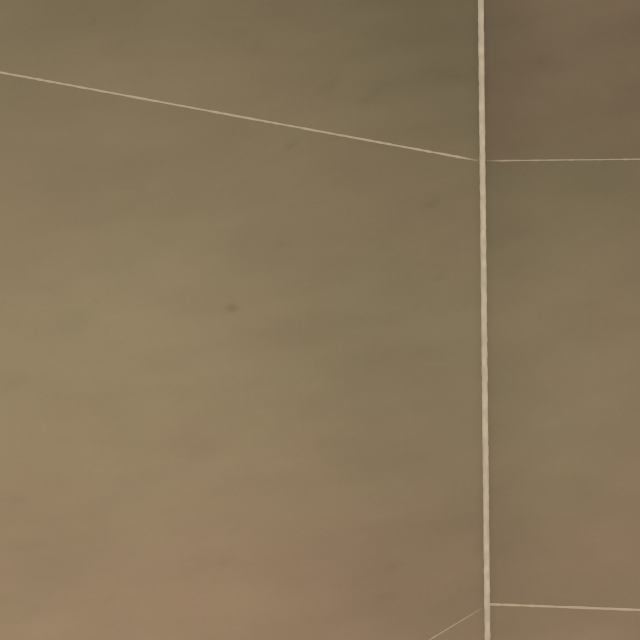
Give the GLSL for this texture, as a WebGL 1 fragment shader.

```glsl
precision highp float;
// Large brown stone wall tiles meeting at a corner, with thin pale grout joints.
uniform vec2 u_resolution;

float hash(vec2 p) {
  return fract(sin(dot(p, vec2(127.1, 311.7))) * 43758.5453);
}

float noise(vec2 p) {
  vec2 i = floor(p), f = fract(p);
  f = f * f * (3.0 - 2.0 * f);
  return mix(mix(hash(i), hash(i + vec2(1.0, 0.0)), f.x),
             mix(hash(i + vec2(0.0, 1.0)), hash(i + vec2(1.0, 1.0)), f.x), f.y);
}

float fbm(vec2 p) {
  float sum = 0.0, amp = 0.5;
  for (int i = 0; i < 5; i++) {
    sum += amp * noise(p);
    p = mat2(1.6, 1.2, -1.2, 1.6) * p + 7.3;
    amp *= 0.5;
  }
  return sum;
}

// Coverage of a slightly ragged joint from a to b
float joint(vec2 p, vec2 a, vec2 b, float width) {
  vec2 ab = b - a;
  float t = clamp(dot(p - a, ab) / dot(ab, ab), 0.0, 1.0);
  float ragged = (noise(p * 130.0) - 0.5) * 0.0009;
  float d = length(p - a - ab * t) - 0.5 * width + ragged;
  float soft = max(0.0011, 0.7 / u_resolution.y);
  return 1.0 - smoothstep(-soft, soft, d);
}

void main() {
  vec2 p = gl_FragCoord.xy / u_resolution;

  // Which tile: wall side of the corner, and course above or below its joints
  float corner = 0.7617 - 0.0104 * p.y;
  float side = step(corner, p.x);
  float upper = mix(0.887 - 0.1845 * p.x, 0.7487 + 0.011 * (p.x - 0.762), side);
  float lower = mix(0.0495 + 0.604 * (p.x - 0.7526), 0.056 - 0.038 * (p.x - 0.766), side);
  float course = step(lower, p.y) + step(upper, p.y);
  vec2 tile = vec2(side, course);

  // Light falls off upward and toward the corner
  float left = 0.595 - 0.085 * p.y * p.y - 0.065 * smoothstep(0.2, 0.78, p.x)
             - 0.015 * smoothstep(0.55, 1.0, p.y);
  float right = 0.535 - 0.085 * smoothstep(0.35, 1.0, p.y)
              - 0.02 * smoothstep(0.12, 0.0, p.x - corner);
  float light = mix(left, right, side) + 0.01 * (hash(tile + 3.0) - 0.5);

  // Cloudy stone with faint slanted streaks
  vec2 q = p + tile * 5.3;
  float cloud = fbm(q * vec2(4.0, 5.5) + 2.0) - 0.48;
  float streak = fbm(vec2(q.x * 9.0 + q.y * 4.0, q.y * 26.0 - q.x * 5.0)) - 0.48;
  light += 0.045 * cloud + 0.035 * streak;

  // Scattered dark smudges
  for (int i = 0; i < 26; i++) {
    float k = float(i);
    vec2 d = p - vec2(hash(vec2(k, 1.7)), hash(vec2(k, 5.1)));
    d.y -= 0.4 * d.x;
    d /= vec2(0.012, 0.007) * (0.6 + 1.3 * hash(vec2(k, 9.2)));
    light -= 0.022 * hash(vec2(k, 4.4)) * exp(-dot(d, d)) * (0.4 + noise(p * 140.0));
  }
  vec2 pit = (p - vec2(0.362, 0.519)) / vec2(0.010, 0.007);
  light -= 0.045 * exp(-dot(pit, pit));

  // Olive through the middle, warmer low down and in the dark upper corner
  float warm = smoothstep(0.5, 0.05, p.y) + 0.7 * side * smoothstep(0.6, 1.0, p.y);
  warm += 1.2 * (fbm(q * 5.0 + 11.0) - 0.48);
  vec3 color = light * mix(vec3(0.98, 0.865, 0.665), vec3(1.0, 0.845, 0.665), warm);

  // Thin course joints, faint beside the corner
  float fade = 0.35 + 0.65 * smoothstep(0.008, 0.035, abs(p.x - corner));
  float thin = joint(p, vec2(-0.02, 0.8907), vec2(0.745, 0.7495), 0.0032) * 0.8;
  thin = max(thin, joint(p, vec2(0.76, 0.7487), vec2(1.02, 0.7515), 0.0022) * 0.65);
  thin = max(thin, joint(p, vec2(0.7526, 0.0495), vec2(0.654, -0.01), 0.0023) * 0.55);
  thin *= fade;
  thin = max(thin, joint(p, vec2(0.764, 0.056), vec2(1.02, 0.0463), 0.0036) * 0.8);
  color = mix(color, vec3(0.73, 0.66, 0.55), thin);

  // Broad corner joint with a soft shadow along its edges
  float reach = abs(p.x - corner);
  color *= 1.0 - 0.06 * exp(-reach * reach / 0.0001);
  float broad = joint(p, vec2(0.7619, -0.02), vec2(0.7511, 1.02), 0.0092);
  vec3 grout = vec3(0.76, 0.69, 0.585) * (0.93 + 0.1 * noise(p * vec2(160.0, 90.0)));
  grout *= 1.0 - 0.08 * smoothstep(0.001, 0.005, reach);
  color = mix(color, grout, broad * 0.96);

  // Fine grain
  color += 0.008 * (noise(p * 300.0) - 0.5);
  gl_FragColor = vec4(color, 1.0);
}
```
